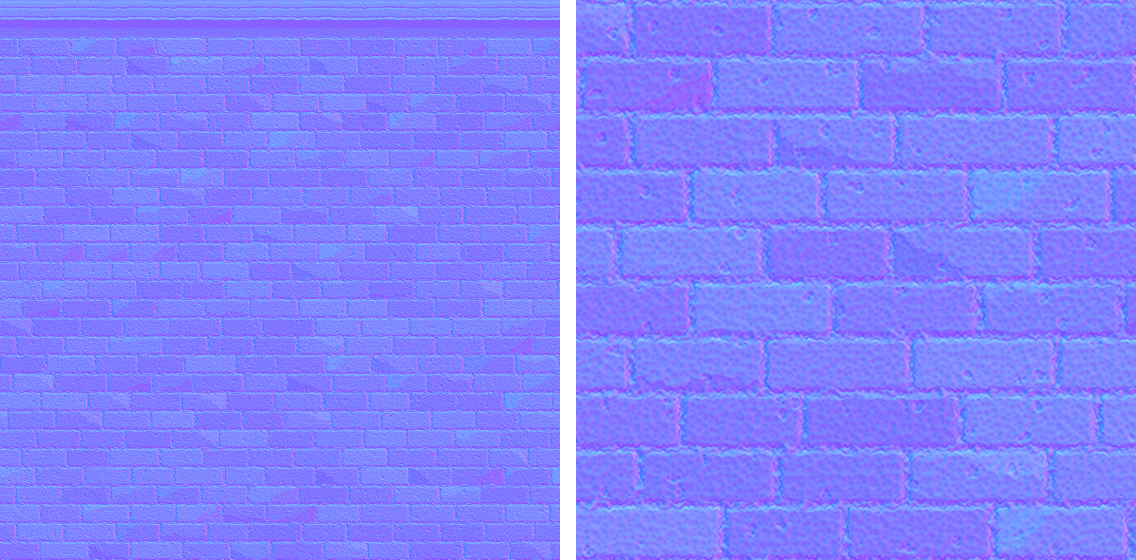
Left, the full canvas; right, a detail of the centre.
This texture map is drawn by a three.js fragment shader. Its source:

```glsl
varying vec2 vUv;

const float COURSES = 30.0;       // course heights in the canvas
const float CORNICE = 2.0;        // courses taken by the top moulding
const float BRICKS = 12.0;        // bricks across
const float JOINT = 0.08;         // half joint width, in courses
const float CORNER = 0.08;
const float BEVEL = 0.04;
const float RELIEF = 0.026;
const float JOINT_JITTER = 0.18;
const float RAGGED = 0.09;
const float CRUMBLE = 0.09;
const float BRICK_GRAIN = 0.012;
const float MORTAR_GRAIN = 0.032;
const float MORTAR_LUMPS = 0.04;
const float GRAIN_SCALE = 8.5;
const float PIT_DEPTH = 0.014;
const float CHIP_SHARE = 0.30;
const float CHIP_SLOPE = 0.15;
const vec2 TILT = vec2(0.04, 0.18);
const float SAMPLE_STEP = 0.04;
const float PINK_SHIFT = 0.30;    // lean of downward faces to the right
const float SHADE_SOFTEN = 0.25;  // easing of downward faces
const float BLUE_LIFT = 0.56;

float hash(vec2 p) {
  return fract(sin(dot(p, vec2(127.1, 311.7))) * 4375.85);
}

vec2 hash2(vec2 p) {
  return vec2(hash(p), hash(p + 41.3));
}

// Distance to the nearest scattered point
float cells(vec2 p) {
  vec2 cell = floor(p);
  float nearest = 2.0;
  for (int j = -1; j <= 1; j++) {
    for (int i = -1; i <= 1; i++) {
      vec2 c = cell + vec2(float(i), float(j));
      vec2 d = c + hash2(c) - p;
      nearest = min(nearest, dot(d, d));
    }
  }
  return sqrt(nearest);
}

float roundedBox(vec2 p, vec2 halfSize, float r) {
  vec2 d = abs(p) - halfSize + r;
  return length(max(d, 0.0)) + min(max(d.x, d.y), 0.0) - r;
}

float jointAt(float k, float row) {
  return k + JOINT_JITTER * (hash(vec2(mod(k, BRICKS), row + 70.0)) - 0.5);
}

// Height of the wall; lean receives the slope of the brick face
float wallHeight(vec2 q, out vec2 lean) {
  // Staggered courses with uneven joints
  float aspect = COURSES / BRICKS;
  float row = floor(q.y);
  float x = q.x / aspect + 0.5 * mod(row, 2.0) + 0.35 * hash(vec2(row, 9.0));
  float k = floor(x);
  if (x < jointAt(k, row)) k -= 1.0;
  else if (x >= jointAt(k + 1.0, row)) k += 1.0;
  float left = jointAt(k, row);
  float right = jointAt(k + 1.0, row);
  vec2 local = vec2((x - 0.5 * (left + right)) * aspect, fract(q.y) - 0.5);
  vec2 halfSize = vec2(0.5 * (right - left) * aspect, 0.5) - JOINT;
  vec2 id = vec2(mod(k, BRICKS), row);
  vec2 seed = hash2(id + 3.7);

  // Worn, crumbling outline
  float grain = cells(q * GRAIN_SCALE);
  float rough = cells(q * 3.2) - 0.45;
  float wave = 0.012 * sin(q.x * 5.3 + row * 2.1) + 0.008 * sin(q.x * 13.7 + q.y * 3.0);
  float d = roundedBox(local, halfSize, CORNER) + wave;
  d += RAGGED * (0.2 + 0.8 * seed.x) * rough + CRUMBLE * (grain - 0.45);
  float brick = 1.0 - smoothstep(-BEVEL, BEVEL, d);

  // Tilted face with a slanting broken facet
  vec2 chip = hash2(id + 17.9);
  vec2 chipDir = normalize(vec2(1.6 * (chip.x - 0.5), chip.y < 0.5 ? -1.0 : 1.0));
  float cut = dot(chipDir, local) - 0.12 - 0.28 * hash(id + 29.1);
  cut += 0.2 * rough + 0.07 * sin(q.x * 4.1 + row);
  float facet = step(hash(id + 53.3), CHIP_SHARE) * smoothstep(0.0, 0.06, cut);
  lean = brick * ((seed - 0.5) * TILT + facet * CHIP_SLOPE * chipDir);

  // Small pits, then coarse mortar
  float pit = cells(q * 1.1 + 8.0) + 0.2 * rough + 0.1 * (grain - 0.45);
  float face = RELIEF - 0.007 * facet - PIT_DEPTH * (1.0 - smoothstep(0.02, 0.11, pit));
  face += BRICK_GRAIN * (grain + 0.8 * cells(q * 5.3 + 4.0));
  float mortar = MORTAR_GRAIN * grain + MORTAR_LUMPS * rough;
  return mix(mortar, face, brick);
}

float band(float v, float from, float to) {
  return smoothstep(from - 0.014, from + 0.014, v) - smoothstep(to - 0.014, to + 0.014, v);
}

// Vertical slope of the stacked mouldings, v runs downward
float corniceSlope(vec2 q) {
  float v = (COURSES - q.y) / CORNICE;
  v += 0.006 * sin(q.x * 1.9) + 0.004 * sin(q.x * 7.3) + 0.03 * (cells(q * 3.0) - 0.45);
  float s = 0.16 * band(v, -0.2, 0.18) + 0.20 * band(v, 0.05, 0.08);
  s += 0.32 * band(v, 0.22, 0.26) - 0.20 * band(v, 0.18, 0.22);
  s += 0.10 * band(v, 0.26, 0.43) - 0.22 * band(v, 0.43, 0.47);
  s += 0.40 * band(v, 0.47, 0.52) - 0.30 * band(v, 0.53, 0.74);
  return s - 0.11 * band(v, 0.74, 0.97);
}

void main() {
  vec2 q = vUv * COURSES;
  vec2 e = vec2(SAMPLE_STEP, 0.0);
  vec2 lean, unused;
  float h = wallHeight(q, lean);
  vec2 ahead = vec2(wallHeight(q + e.xy, unused), wallHeight(q + e.yx, unused));
  vec2 slope = (h - ahead) / SAMPLE_STEP + lean;

  // Moulding keeps a fine grain of its own
  float g = cells(q * GRAIN_SCALE);
  vec2 grain = g - vec2(cells((q + e.xy) * GRAIN_SCALE), cells((q + e.yx) * GRAIN_SCALE));
  vec2 moulding = vec2(0.0, corniceSlope(q)) + 0.011 * grain / SAMPLE_STEP;
  float top = COURSES - CORNICE;
  slope = mix(slope, moulding, smoothstep(top - 0.03, top + 0.03, q.y));
  float downward = max(-slope.y - 0.08, 0.0);
  slope += downward * vec2(PINK_SHIFT, SHADE_SOFTEN);

  vec3 n = normalize(vec3(slope, 1.0));
  gl_FragColor = vec4(0.5 + 0.5 * n.xy, min(1.0, BLUE_LIFT + 0.5 * n.z), 1.0);
}
```
